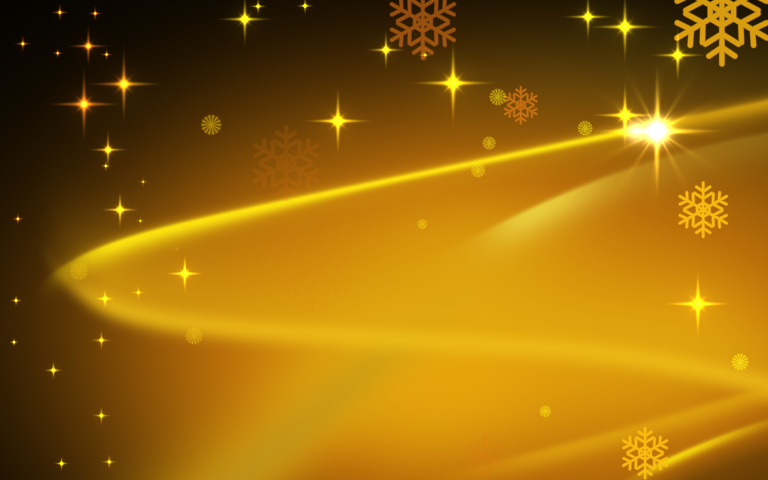
Write a Shadertoy shader that draws this background.

```glsl
// Golden festive backdrop: a warm elliptical glow crossed by curved light ribbons,
// with a bright flare, twinkling stars, snowflakes and small round rosettes.
// Ribbons are signed heights above curves; ornaments are looped distance shapes.

const vec3 YELLOW = vec3(1, .9, .06);
const vec3 GOLD = vec3(.9, .68, .06);
const vec3 ORANGE = vec3(.88, .45, .08);
const vec3 PALE = vec3(.92, .82, .25);
const vec3 OLIVE = vec3(.05, .06, .015);
const vec2 GLOW_CENTER = vec2(.95, .3);
const vec2 FLARE = vec2(1.369, .727);
const float STAR_CELL = .085;
const float PI = 3.14159;

// Principal stars: position, ray length
const vec3 STARS[15] = vec3[15](
  vec3(.704, .748, .08), vec3(.944, .827, .1), vec3(1.302, .944, .085),
  vec3(1.225, .965, .06), vec3(1.412, .885, .065), vec3(1.454, .367, .075),
  vec3(.51, .96, .065), vec3(.258, .825, .09), vec3(.175, .783, .09),
  vec3(.184, .904, .05), vec3(.225, .688, .047), vec3(.25, .563, .045),
  vec3(.804, .896, .047), vec3(.385, .43, .045), vec3(1.302, .76, .08));
// Snowflakes: position, radius, opacity
const vec4 FLAKES[8] = vec4[8](
  vec4(.881, .954, .075, .6), vec4(1.504, .975, .108, .85),
  vec4(1.085, .781, .038, .75), vec4(1.465, .563, .056, .95),
  vec4(1.344, .056, .052, .95), vec4(.596, .66, .075, .16),
  vec4(.65, .438, .085, .07), vec4(1.01, .052, .045, .25));
// Rosettes: position, radius
const vec3 ROSETTES[10] = vec3[10](
  vec3(.44, .74, .023), vec3(1.019, .702, .015), vec3(1.219, .733, .017),
  vec3(1.037, .798, .019), vec3(.996, .645, .016), vec3(.88, .533, .011),
  vec3(.165, .435, .02), vec3(.404, .3, .019), vec3(1.136, .143, .013),
  vec3(1.542, .246, .019));

float hash(vec2 p) {
  return fract(sin(dot(p, vec2(127.1, 311.7))) * 4375.85);
}

// Soft stripe with separate widths above and below its curve
float stripe(float d, float above, float below) {
  float t = d / (d > 0. ? above : below);
  return exp(-t * t);
}

float rays(vec2 q, float size) {
  vec2 taper = max(1. - abs(q) / size, 0.);
  vec2 t = q.yx / (.0015 + .03 * size * taper);
  return dot(taper * taper, exp(-t * t));
}

float star(vec2 q, float size) {
  vec2 diagonal = vec2(q.x + q.y, q.x - q.y) * .7071;
  float r = length(q) / size;
  return rays(q, size) + .5 * rays(diagonal, size * .4)
    + exp(-r * r * 70.) + .22 * exp(-r * 5.);
}

float segment(vec2 p, vec2 a, vec2 b) {
  vec2 e = b - a;
  return length(p - a - e * clamp(dot(p - a, e) / dot(e, e), 0., 1.));
}

// Six folded arms with two pairs of twigs and an inner ring
float snowflake(vec2 q, float pixel) {
  float angle = mod(atan(q.x, q.y) + PI / 6., PI / 3.) - PI / 6.;
  q = length(q) * vec2(cos(angle), abs(sin(angle)));
  float d = segment(q, vec2(0), vec2(1, 0));
  d = min(d, segment(q, vec2(.42, 0), vec2(.62, .32)));
  d = min(d, segment(q, vec2(.68, 0), vec2(.85, .25)));
  d = min(d, segment(q, vec2(.26, 0), vec2(.13, .225)));
  return 1. - smoothstep(.055 - pixel, .055 + pixel, d);
}

vec3 background(vec2 p) {
  vec2 q = p - GLOW_CENTER;
  q /= vec2(q.x > 0. ? 1.4 : .95, .62);
  float light = .02 + .86 * exp(-1.5 * pow(dot(q, q), 1.5));
  light *= 1. + .03 * sin(7. * p.x - 9. * p.y) * sin(4. * p.x + 6. * p.y);
  vec3 col = light * vec3(1, .59 + .12 * smoothstep(.7, .9, light), .05);
  col += OLIVE * stripe(p.y - .84, .15, .12) * smoothstep(.7, 1.3, p.x);
  // Diagonal beam rising from the bottom
  float beam = p.y - .88 * (p.x - .5);
  col = mix(col, GOLD * .97, .7 * stripe(beam, .17, .11) * smoothstep(.62, .3, p.y));
  return mix(col, vec3(.7, .57, .12), .5 * stripe(beam, .07, .06) * smoothstep(.45, .05, p.y));
}

vec3 ribbons(vec3 col, vec2 p) {
  float x = p.x, start = smoothstep(.07, .25, x), bend = max(x - 1.1, 0.);
  float upper = p.y - .457 - .206 * x + .06 * exp(1. - 10. * x);
  float lower = p.y - .345 + .06 * x + .2 * bend * bend - .09 * exp(1.3 - 10. * x);
  // Light held inside the loop, then its lower edge
  float inside = smoothstep(.01, -.04, upper) * smoothstep(-.03, .03, lower);
  col = mix(col, vec3(.8, .54, .04), start * inside * .8 * exp(-2.2 * max(x - .15, 0.)));
  col = mix(col, GOLD, start * .55 * stripe(lower, .13, .025));
  col = mix(col, vec3(.94, .76, .1), start * .6 * stripe(lower, .022, .028));
  // Highlight on the middle ribbon
  float t = x - .95, middle = p.y - .479 - .56 * t + .3 * t * t;
  float shine = .85 * stripe(x - 1.1, .15, .09) + .22 * smoothstep(1., 1.25, x);
  col = mix(col, PALE, shine * stripe(middle, .009, .055));
  // Two streaks in the lower right corner
  float rise = x - .9, corner = x - 1.31;
  float faint = p.y - .22 * rise - .07 * rise * rise;
  float streak = p.y - .52 * corner + .36 * corner * corner;
  col = mix(col, GOLD, .6 * smoothstep(.85, 1.2, x) * stripe(faint, .012, .028));
  col *= 1. - .3 * smoothstep(1.25, 1.45, x) * smoothstep(0., -.08, streak);
  col = mix(col, YELLOW, .85 * stripe(x - 1.4, .17, .06) * stripe(streak, .007, .014));
  // Sharp upper ribbon, dimmer beyond the flare
  float past = smoothstep(1.33, 1.45, x);
  float width = mix(.03, .009, smoothstep(.2, .85, x)) + .01 * past;
  col = mix(col, GOLD, .35 * start * stripe(upper, .018, .04));
  return mix(col, mix(YELLOW, GOLD, past), start * (.95 - .3 * past) * stripe(upper, .007, width));
}

void mainImage(out vec4 fragColor, in vec2 fragCoord) {
  vec2 p = fragCoord / iResolution.y;
  vec3 col = ribbons(background(p), p);
  for (int i = 0; i < 8; i++) {
    vec4 f = FLAKES[i];
    vec3 tint = mix(ORANGE, GOLD * 1.1, smoothstep(.7, .9, f.w));
    col = mix(col, tint, f.w * snowflake((p - f.xy) / f.z, 1. / (iResolution.y * f.z)));
  }
  for (int i = 0; i < 10; i++) {
    vec2 q = (p - ROSETTES[i].xy) / ROSETTES[i].z;
    float r = length(q), petals = .65 + .35 * cos(14. * atan(q.y, q.x));
    float disc = smoothstep(1., .8, r) * mix(1., petals, smoothstep(.1, .5, r));
    col = mix(col, mix(GOLD, YELLOW, p.x), .55 * disc);
  }
  // Small stars over the dark left side and top strip
  vec2 cell = floor(p / STAR_CELL);
  vec2 jitter = .3 + .4 * vec2(hash(cell), hash(cell + 17.3));
  float region = max(smoothstep(.4, .1, p.x), smoothstep(.82, .9, p.y) * smoothstep(.95, .8, p.x));
  float size = STAR_CELL * mix(.12, .3, hash(cell + 5.1));
  float glint = step(.62, hash(cell + 41.7)) * region * star(p - (cell + jitter) * STAR_CELL, size);
  for (int i = 0; i < 15; i++) glint += star(p - STARS[i].xy, STARS[i].z);
  col += glint * mix(ORANGE, YELLOW, smoothstep(.3, .5, p.x + .6 - .6 * p.y));
  // Main flare with long rays, fine spikes and a white core
  vec2 q = p - FLARE, side = q + vec2(.045, 0);
  float r = length(q), spikes = pow(abs(cos(6. * atan(q.y, q.x) + .3)), 12.);
  col += PALE * (star(q, .16) + .7 * spikes * exp(-r / .035));
  col += exp(-r * r / .0006) + .7 * exp(-dot(side, side) / .0004);
  fragColor = vec4(clamp(col, 0., 1.), 1);
}
```
